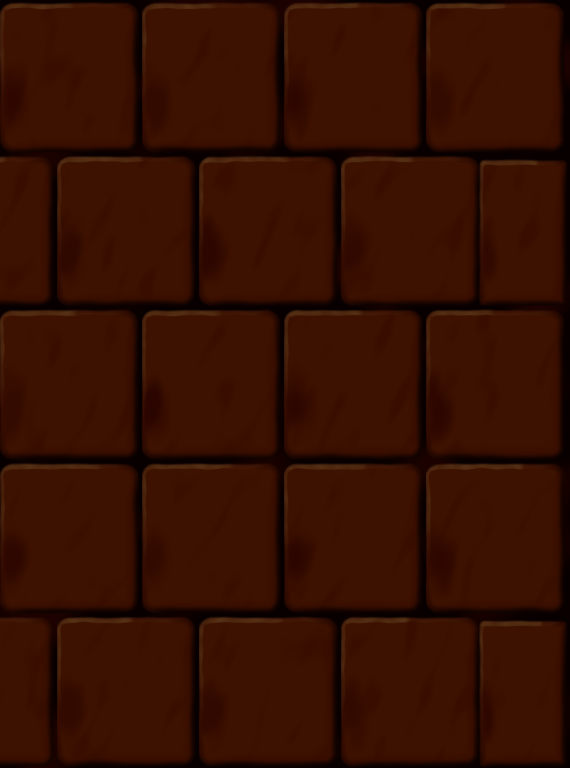
This texture is drawn by a Shadertoy shader. Its source:

```glsl
// Dark brown painted stone blocks in staggered rows, with worn pale top-left rims.
#define COLUMNS 4.014      // block pitches across the canvas
#define ROWS 5.0           // block rows down the canvas
#define PITCH_ASPECT 0.924 // pitch width over row height
#define STAGGER 0.401      // sideways shift of every third row
#define CORNER 0.085       // corner radius, in row heights
#define WOBBLE 0.007       // unevenness of block outlines
#define STONE vec3(0.242, 0.072, 0.0)
#define SHADE vec3(0.205, 0.042, 0.0)
#define STAIN vec3(0.165, 0.015, 0.0)
#define RIM vec3(0.335, 0.19, 0.08)
#define GAP vec3(0.03, 0.0, 0.0)
#define RED_GAP vec3(0.13, 0.01, 0.0)

float hash(vec2 p) {
    p = fract(p * vec2(0.1031, 0.1137));
    p += dot(p, p.yx + 33.33);
    return fract((p.x + p.y) * p.x * 97.3);
}

vec2 gradientAt(vec2 p) {
    float angle = 6.2832 * hash(p + 17.0);
    return vec2(cos(angle), sin(angle));
}

// Gradient noise, roughly -0.7 to 0.7
float noise(vec2 p) {
    vec2 i = floor(p), f = fract(p);
    vec2 u = f * f * f * (f * (f * 6.0 - 15.0) + 10.0);
    vec2 e = vec2(1.0, 0.0);
    float a = dot(gradientAt(i), f);
    float b = dot(gradientAt(i + e), f - e);
    float c = dot(gradientAt(i + e.yx), f - e.yx);
    float d = dot(gradientAt(i + 1.0), f - 1.0);
    return mix(mix(a, b, u.x), mix(c, d, u.x), u.y);
}

float roundedBox(vec2 p, vec2 halfSize, float radius) {
    vec2 q = abs(p) - halfSize + radius;
    return length(max(q, 0.0)) + min(max(q.x, q.y), 0.0) - radius;
}

void mainImage(out vec4 fragColor, in vec2 fragCoord) {
    vec2 pos = fragCoord / iResolution.xy * vec2(COLUMNS, ROWS);
    float pixel = ROWS / iResolution.y;

    // Find the block; shifted rows end in a narrower one
    float row = floor(pos.y);
    bool shifted = mod(row, 3.0) < 0.5;
    float x = pos.x - (shifted ? STAGGER : 0.0);
    bool narrow = shifted && x > 2.972;
    float column = narrow ? 3.0 : floor(x);
    float left = narrow ? 2.978 : column;
    float right = narrow ? 3.592 : column + 0.974;
    float top = narrow ? 0.955 : 0.978;
    vec2 id = vec2(column, row) + 5.0;
    float seed = hash(id);

    // Block outline, in row heights
    vec2 center = vec2(0.5 * (left + right), 0.5 * (top + 0.01));
    vec2 halfSize = vec2(0.5 * (right - left) * PITCH_ASPECT, 0.5 * (top - 0.01));
    vec2 local = vec2((x - center.x) * PITCH_ASPECT, pos.y - row - center.y);
    vec2 grain = local + id * 7.31;
    vec2 bent = local + WOBBLE * vec2(noise(grain * 6.0), noise(grain * 6.0 + 40.0));
    float dist = roundedBox(bent, halfSize, narrow ? 0.03 : CORNER);
    dist = max(dist, (pos.x - 3.99) * PITCH_ASPECT);
    vec2 side = bent / halfSize;

    // Faint brushed tone and a red stain at the lower left
    float brush = noise(vec2(grain.x * 8.0 - grain.y * 3.0, grain.y * 3.0));
    float cloud = noise(grain * 3.5);
    vec3 color = mix(STONE, SHADE, 0.55 * smoothstep(0.12, 0.55, brush + 0.4 * cloud));
    vec2 stainPos = (side - vec2(-0.83, -0.28)) / vec2(0.32, 0.58);
    float stain = smoothstep(1.0, 0.15, length(stainPos) + 0.5 * brush);
    color = mix(color, STAIN, stain * mix(0.45, 0.95, seed));

    // Soft shadow along the right and bottom edges
    float lowerRight = smoothstep(-0.5, 0.5, side.x - side.y);
    float shadowWidth = mix(0.025, 0.11, lowerRight);
    color = mix(color, SHADE, 0.8 * smoothstep(-shadowWidth, -0.01, dist));
    color = mix(color, GAP, 0.85 * lowerRight * smoothstep(-0.048, 0.0, dist + 0.012 * cloud));

    // Worn rim: thick on the top left, thinner down the left side
    float reach = mix(-0.1, 0.45, hash(id + 9.0));
    float topRim = smoothstep(0.88, 0.94, side.y) * (1.0 - smoothstep(reach, reach + 0.15, side.x));
    float faintTop = 0.3 * smoothstep(0.9, 0.95, side.y) * (1.0 - smoothstep(0.6, 0.9, side.x));
    float leftRim = smoothstep(-0.9, -0.95, side.x) * smoothstep(-0.5, 0.55, side.y);
    float rimWidth = 0.024 + 0.012 * noise(grain * 9.0) + 0.006 * topRim;
    float band = smoothstep(-rimWidth - 0.008, -rimWidth + 0.004, dist);
    float wear = 0.78 + 0.45 * noise(grain * 12.0);
    color = mix(color, RIM, clamp(band * wear * max(max(topRim, faintTop), 0.75 * leftRim), 0.0, 1.0));

    // Joints: mostly black, some patches dull red
    float redness = smoothstep(0.0, 0.45, noise(pos * vec2(1.7, 2.3) + 3.0));
    vec3 joint = mix(GAP, RED_GAP, 0.8 * redness);
    float cover = smoothstep(0.004 + pixel, -0.004 - pixel, dist);
    fragColor = vec4(mix(joint, color, cover), 1.0);
}
```
